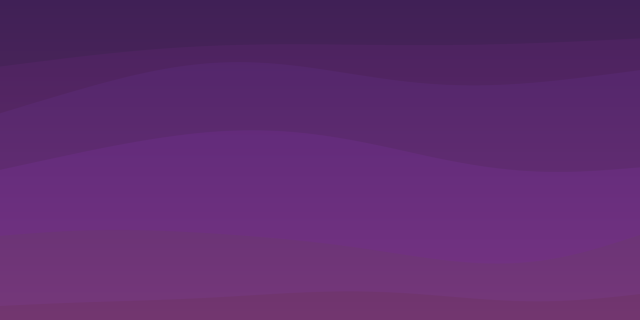
A Shadertoy shader for this background:

```glsl
// Stacked purple waves, dark at the top and warmer toward the bottom.

#define FADE vec3(0.14, 0.06, 0.06)   // colour gained per unit of height going down
#define SKY vec3(0.26, 0.13, 0.34)
#define DUSK vec3(0.31, 0.14, 0.38)
#define PLUM vec3(0.35, 0.16, 0.43)
#define VIOLET vec3(0.41, 0.18, 0.49)
#define MAUVE vec3(0.44, 0.21, 0.47)
#define WINE vec3(0.445, 0.21, 0.435)

const float PI = 3.14159;

// Crest height: a line between both ends plus four sine harmonics
float crest(float x, vec2 ends, vec4 harmonics) {
    return mix(ends.x, ends.y, x) + dot(harmonics, sin(PI * x * vec4(1, 2, 3, 4)));
}

// Band colour, shaded around the height of its middle
vec3 shade(vec3 base, float middle, float y) {
    return base + FADE * (middle - y);
}

// Lay a band over everything below its crest, with a one pixel soft edge
void addWave(inout vec3 color, vec3 band, float height, float y) {
    float soft = 0.75 / iResolution.y;
    color = mix(color, band, smoothstep(-soft, soft, height - y));
}

void mainImage(out vec4 fragColor, in vec2 fragCoord) {
    vec2 uv = fragCoord / iResolution.xy;
    float x = uv.x, y = uv.y;

    vec3 color = shade(SKY, 0.93, y);

    // Waves from back to front
    addWave(color, shade(DUSK, 0.80, y),
            crest(x, vec2(0.792, 0.880), vec4(0.0254, 0.0153, 0.0, -0.0005)), y);
    addWave(color, shade(PLUM, 0.645, y),
            crest(x, vec2(0.646, 0.781), vec4(0.0666, 0.0581, -0.0042, -0.005)), y);
    addWave(color, shade(VIOLET, 0.42, y),
            crest(x, vec2(0.469, 0.477), vec4(0.0896, 0.0458, -0.0156, 0.0008)), y);
    addWave(color, shade(MAUVE, 0.15, y),
            crest(x, vec2(0.263, 0.266), vec4(-0.0373, 0.0514, -0.0139, 0.0068)), y);
    addWave(color, shade(WINE, 0.03, y),
            crest(x, vec2(0.044, 0.081), vec4(0.0141, 0.0079, -0.0115, 0.0058)), y);

    fragColor = vec4(color, 1.0);
}
```
